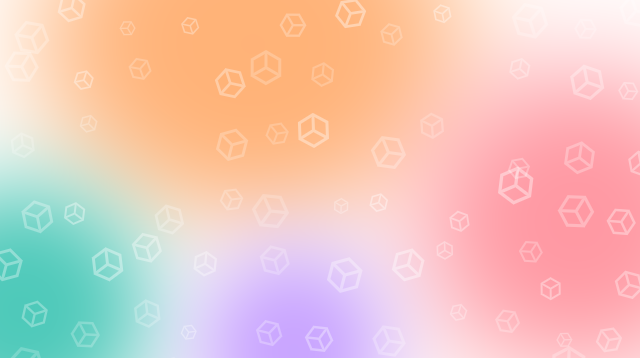
This background is drawn by a Shadertoy shader. Its source:

```glsl
const vec3 WHITE = vec3(1.0, 0.995, 0.99);
const vec3 ORANGE = vec3(1.0, 0.70, 0.47);
const vec3 PINK = vec3(1.0, 0.60, 0.64);
const vec3 TEAL = vec3(0.31, 0.79, 0.73);
const vec3 VIOLET = vec3(0.79, 0.65, 1.0);

vec3 hash3(vec2 p) {
    vec3 q = fract(p.xyx * vec3(0.1031, 0.1030, 0.0973));
    q += dot(q, q.yxz + 33.33);
    return fract((q.xxy + q.yzz) * q.zyx);
}

// Soft ellipse that reaches half strength at its radius
float glow(vec2 p, vec2 center, vec2 radius, float falloff) {
    return exp2(-pow(length((p - center) / radius), falloff));
}

vec3 background(vec2 p) {
    vec3 color = mix(WHITE, ORANGE, glow(p, vec2(0.70, 0.88), vec2(0.56, 0.47), 4.0));
    color = mix(color, PINK, glow(p, vec2(1.61, 0.38), vec2(0.42, 0.40), 3.0));
    color = mix(color, TEAL, glow(p, vec2(0.06, 0.135), vec2(0.34, 0.33), 3.0));
    return mix(color, VIOLET, glow(p, vec2(0.82, 0.02), vec2(0.25, 0.27), 2.5));
}

// Wireframe cube of unit size: hexagonal rim and three spokes
float cubeDistance(vec2 p) {
    vec2 q = abs(p);
    float rim = abs(max(q.x, 0.5 * q.x + 0.866 * q.y) - 0.78);
    float spokes = 10.0;
    for (int i = 0; i < 3; i++) {
        float angle = 1.5708 + 2.0944 * float(i);
        vec2 axis = vec2(cos(angle), sin(angle));
        spokes = min(spokes, length(p - axis * clamp(dot(p, axis), 0.0, 0.85)));
    }
    return min(rim, spokes) - 0.085;
}

// Jittered grid of translucent cubes, with neighbours checked for overlap
vec3 addCubes(vec3 color, vec2 p) {
    const float spacing = 0.168;
    vec2 home = floor(p / spacing);
    for (int y = -1; y <= 1; y++) {
        for (int x = -1; x <= 1; x++) {
            vec2 cell = home + vec2(x, y);
            vec3 place = hash3(cell + 17.0);
            vec3 style = hash3(cell + 71.0);
            vec2 center = (cell + 0.1 + 0.8 * place.xy) * spacing;
            float size = mix(0.022, 0.054, style.x);
            float angle = 6.2832 * style.y;
            float c = cos(angle), s = sin(angle);
            vec2 local = mat2(c, -s, s, c) * (p - center) / size;
            float cover = clamp(0.5 - cubeDistance(local) * size * iResolution.y, 0.0, 1.0);
            float opacity = mix(0.2, 0.4, style.z) * step(place.z, 0.95);
            color = mix(color, vec3(1.0), cover * opacity);
        }
    }
    return color;
}

void mainImage(out vec4 fragColor, in vec2 fragCoord) {
    vec2 p = fragCoord / iResolution.y;
    fragColor = vec4(addCubes(background(p), p), 1.0);
}
```
